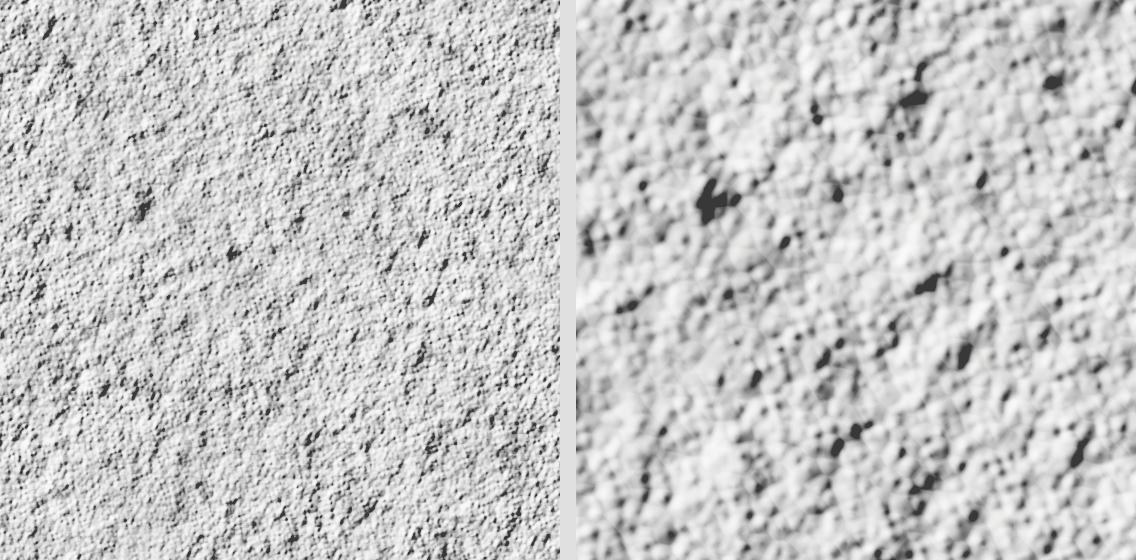
Left, the full canvas; right, a detail of the centre.
This texture is drawn by a WebGL 2 fragment shader. Its source:

```glsl
#version 300 es
precision highp float;
// Rough pale grey plaster: fine angular grit lit from the upper left.

uniform vec2 u_resolution;
out vec4 fragColor;

const vec2 TO_LIGHT = vec2(0.86, -0.51) * -1.0;
const vec3 STONE_TINT = vec3(1.0, 0.997, 0.995);

// Two random values in 0..1 for an integer cell
vec2 hash2(vec2 cell) {
    uvec2 q = uvec2(ivec2(cell) + 32768);
    uint h = q.x * 1597334677u ^ q.y * 3812015801u;
    h = (h ^ (h >> 15)) * 2246822519u;
    h = (h ^ (h >> 13)) * 3266489917u;
    h ^= h >> 16;
    return vec2(h & 65535u, h >> 16) / 65535.0;
}

vec2 rotate(vec2 p, float angle) {
    float c = cos(angle), s = sin(angle);
    return vec2(c * p.x - s * p.y, s * p.x + c * p.y);
}

float valueNoise(vec2 p) {
    vec2 cell = floor(p);
    vec2 f = fract(p);
    vec2 w = f * f * (3.0 - 2.0 * f);
    float low = mix(hash2(cell).x, hash2(cell + vec2(1, 0)).x, w.x);
    float high = mix(hash2(cell + vec2(0, 1)).x, hash2(cell + vec2(1, 1)).x, w.x);
    return mix(low, high, w.y);
}

// Height of scattered pointed grains, the tallest one winning
float grainHeight(vec2 p) {
    vec2 cell = floor(p);
    float height = -2.0;
    for (int y = -1; y <= 1; y++) {
        for (int x = -1; x <= 1; x++) {
            vec2 id = cell + vec2(x, y);
            vec2 center = id + hash2(id);
            float peak = 0.5 * hash2(id + 71.0).x;
            height = max(height, peak - length(p - center));
        }
    }
    return height;
}

// Slope towards the light, scaled to about unit deviation
float noiseRelief(vec2 uv, float frequency, float angle) {
    vec2 p = rotate(uv * frequency, angle) + frequency;
    vec2 lightStep = rotate(TO_LIGHT, angle) * 0.6;
    return (valueNoise(p) - valueNoise(p + lightStep)) / 0.19;
}

float grainRelief(vec2 uv, float frequency, float angle) {
    vec2 p = rotate(uv * frequency, angle) + frequency;
    vec2 lightStep = rotate(TO_LIGHT, angle) * 0.35;
    return (grainHeight(p) - grainHeight(p + lightStep)) / 0.21;
}

// Sparse hollows, drawn out along the rising diagonal
float pitMask(vec2 uv, float frequency) {
    vec2 p = rotate(uv, -1.0) * frequency * vec2(0.65, 1.2);
    return smoothstep(0.74, 0.96, valueNoise(p + 19.0));
}

// Skewed response: soft highlights, long dark tail
float reliefTone(float relief) {
    return max(1.0 - 0.172 * exp(-0.65 * relief), 0.22);
}

void main() {
    vec2 uv = gl_FragCoord.xy / min(u_resolution.x, u_resolution.y);

    // Layers of relief from lumps down to grit
    float relief = 0.32 * noiseRelief(uv, 34.0, 0.4)
                 + 0.46 * noiseRelief(uv, 68.0, 1.1)
                 + 0.58 * grainRelief(uv, 96.0, 0.7)
                 + 0.52 * noiseRelief(uv, 165.0, 2.0);

    // Uneven roughness, broad mottling and pits
    relief *= mix(0.8, 1.25, valueNoise(rotate(uv, 0.5) * 9.0));
    relief += 0.7 * (valueNoise(rotate(uv, 0.9) * 14.0 + 5.0) - 0.5);
    relief -= 1.3 * pitMask(uv, 36.0);

    fragColor = vec4(STONE_TINT * reliefTone(relief), 1.0);
}
```
